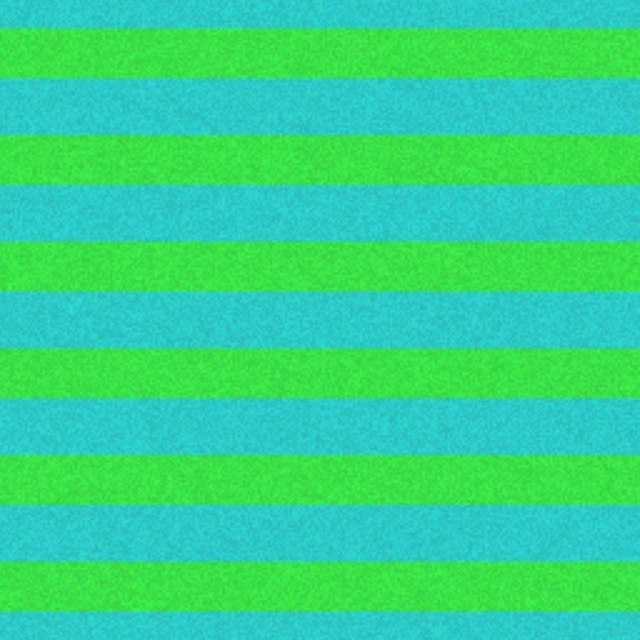
Reproduce this pattern procedurally as a WebGL 1 fragment shader.

```glsl
precision highp float;
// Soft horizontal green bands on a cyan ground, with a fine fabric-like grain.

uniform vec2 u_resolution;

const float BAND_COUNT = 6.0;       // repeats down the canvas
const float BAND_FILL = 0.466;      // band height as a share of one repeat
const float EDGE_SOFTNESS = 0.0055; // half width of the edge blend, in canvas units
const float EDGE_WOBBLE = 0.0025;   // edge roughness, in canvas units
const float GRAIN_CELLS = 256.0;    // grain cells across the canvas
const float GRAIN_LIGHT = 0.15;     // brightness variation
const float GRAIN_TINT = 0.06;      // variation per colour channel
const vec3 BAND_COLOR = vec3(0.228, 0.882, 0.278);
const vec3 GROUND_COLOR = vec3(0.172, 0.790, 0.780);

float hash(vec2 p) {
  vec3 q = fract(vec3(p.xyx) * 0.1031);
  q += dot(q, q.yzx + 33.33);
  return fract((q.x + q.y) * q.z);
}

// Smooth value noise, centred on zero
float noise(vec2 p) {
  vec2 cell = floor(p);
  vec2 f = fract(p);
  f = f * f * (3.0 - 2.0 * f);
  float low = mix(hash(cell), hash(cell + vec2(1.0, 0.0)), f.x);
  float high = mix(hash(cell + vec2(0.0, 1.0)), hash(cell + vec2(1.0)), f.x);
  return mix(low, high, f.y) - 0.5;
}

// Fine grain with a weaker, coarser layer
float grain(vec2 uv, float seed) {
  vec2 p = uv * GRAIN_CELLS + seed;
  return 0.8 * noise(p) + 0.2 * noise(p * 0.37 + 19.0);
}

// Signed distance to the nearest band, negative inside
float bandDistance(float y) {
  float offset = abs(fract(y * BAND_COUNT) - 0.5);
  return (offset - 0.5 * BAND_FILL) / BAND_COUNT;
}

void main() {
  vec2 uv = gl_FragCoord.xy / u_resolution;

  // Bands with slightly rough, blended edges
  float d = bandDistance(uv.y) + EDGE_WOBBLE * grain(uv, 71.3);
  float band = 1.0 - smoothstep(-EDGE_SOFTNESS, EDGE_SOFTNESS, d);
  vec3 color = mix(GROUND_COLOR, BAND_COLOR, band);

  // Grain in brightness and tint
  vec3 tint = vec3(grain(uv, 137.1), grain(uv, 211.7), grain(uv, 307.9));
  color *= 1.0 + GRAIN_LIGHT * grain(uv, 7.5);
  color += GRAIN_TINT * tint;

  gl_FragColor = vec4(clamp(color, 0.0, 1.0), 1.0);
}
```
